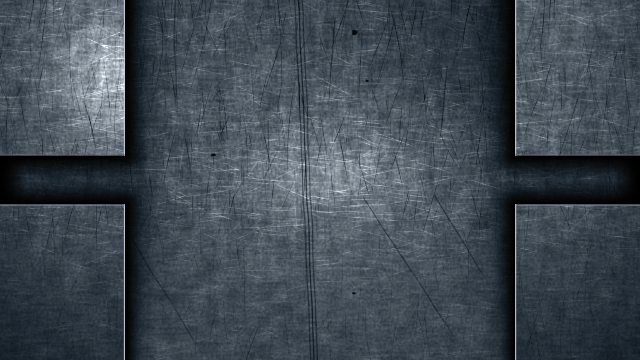
Give the GLSL for this texture, as a Shadertoy shader.

```glsl
const float MID_X = 0.889, HALF_GAP = 0.5417;   // recess centre, half width
const float HALF_CHANNEL = 0.068;               // half height of side channels
const float RIM = 0.0016;                       // half width of lit rims
const vec2 GLOW_POS = vec2(0.92, 0.525), PANEL_GLOW_POS = vec2(0.32, 0.79);
const vec3 COOL_TINT = vec3(-0.042, 0.0, 0.037);
const float LIGHT_GAIN = 0.6, DARK_GAIN = 0.52, GRAIN = 0.3;
const int LIGHT_LAYERS = 9, DARK_LAYERS = 8;
// Long gouges: start.xy, end.zw
const vec4 GOUGES[6] = vec4[6](
    vec4(1.01, 0.45, 1.29, 0.02), vec4(0.37, 0.33, 0.57, 0.0),
    vec4(1.208, 0.456, 1.37, 0.19), vec4(1.243, 0.815, 1.22, 0.583),
    vec4(0.93, 0.95, 0.91, 0.68), vec4(0.486, 1.0, 0.484, 0.8));
// Chips: centre.xy, radius
const vec3 CHIPS[4] = vec3[4](
    vec3(0.984, 0.91, 0.009), vec3(0.593, 0.57, 0.005),
    vec3(0.984, 0.185, 0.004), vec3(1.02, 0.775, 0.004));

vec2 hash2(vec2 c) {
    vec3 h = fract(c.xyx * vec3(0.1031, 0.1030, 0.0973));
    h += dot(h, h.yzx + 33.33);
    return fract((h.xx + h.yz) * h.zy);
}
float corner(vec2 cell, vec2 f, vec2 o) {
    return dot(hash2(cell + o) * 2.0 - 1.0, f - o);
}
float gradientNoise(vec2 p) {
    vec2 c = floor(p), f = p - c, u = f * f * (3.0 - 2.0 * f);
    return mix(mix(corner(c, f, vec2(0, 0)), corner(c, f, vec2(1, 0)), u.x),
               mix(corner(c, f, vec2(0, 1)), corner(c, f, vec2(1, 1)), u.x), u.y);
}
float fbm(vec2 p) {
    float sum = 0.0, amp = 1.0;
    for (int i = 0; i < 4; i++, amp *= 0.75, p = p * 2.1 + 17.3) sum += amp * gradientNoise(p);
    return sum;
}
mat2 rotation(float a) { return mat2(cos(a), -sin(a), sin(a), cos(a)); }
float lineCoverage(float d, float halfWidth) {
    return clamp((halfWidth - d) * iResolution.y + 0.5, 0.0, 1.0);
}
float glow(vec2 p, vec2 centre, vec2 radius) {
    vec2 d = (p - centre) / radius;
    return exp(-dot(d, d));
}
// One randomly placed, slightly bent scratch per cell
float scratches(vec2 p, float angle, float spread, vec2 size, float seed) {
    vec2 q = rotation(angle) * p + seed * vec2(1.37, 2.71), id = floor(q / size);
    float sum = 0.0;
    for (int k = 0; k < 9; k++) {
        vec2 cell = id + vec2(k % 3 - 1, k / 3 - 1);
        vec2 place = hash2(cell + seed * 13.0 + 200.0), look = hash2(cell + seed * 29.0 + 471.0);
        vec2 l = rotation((look.x - 0.5) * 2.0 * spread) * (q - (cell + place) * size);
        float t = l.x / (size.x * mix(0.15, 0.6, look.y));
        float strength = fract(look.x * 7.31 + place.y * 3.7);
        float d = abs(l.y - (place.x - 0.5) * 1.2 * l.x * l.x);
        sum += lineCoverage(d, 0.0008) * max(1.0 - t * t, 0.0) * mix(0.2, 1.0, strength * strength);
    }
    return sum;
}
float gouge(vec2 p, vec2 a, vec2 b, float halfWidth) {
    vec2 d = b - a;
    float t = clamp(dot(p - a, d) / dot(d, d), 0.0, 1.0);
    float wobble = 0.005 * gradientNoise(p * 9.0);
    return lineCoverage(length(p - a - d * t + vec2(wobble, 0.0)), halfWidth) * smoothstep(1.0, 0.7, t);
}

void mainImage(out vec4 fragColor, in vec2 fragCoord) {
    vec2 p = fragCoord / iResolution.y;
    float px = 1.0 / iResolution.y, width = iResolution.x * px;
    // Four corner panels around a cross-shaped recess
    vec2 q = vec2(abs(p.x - MID_X) - HALF_GAP, abs(p.y - 0.5) - HALF_CHANNEL);
    float inset = min(q.x, q.y), upper = step(0.5, p.y);
    // Broad lighting and contact shadow
    float recessLight = 0.25 + 0.15 * glow(p, GLOW_POS, vec2(0.2, 0.11)) + 0.14 * glow(p, GLOW_POS, vec2(0.45, 0.3));
    recessLight += 0.04 * glow(p, vec2(0.6, 0.9), vec2(0.25, 0.3)) + 0.03 * glow(p, vec2(0.9, 0.2), vec2(0.35, 0.2));
    recessLight -= 0.06 * smoothstep(0.95, 1.3, p.x) * smoothstep(0.5, 0.8, p.y);
    float reach = mix(0.04, 0.062, smoothstep(0.0, 0.5, p.y));
    recessLight *= 1.0 - exp(-pow(length(max(-q, 0.0)) / reach, 1.5));
    recessLight *= smoothstep(0.0, 0.09, min(p.x, width - p.x));
    float panelLight = mix(mix(0.17, 0.31, p.y / 0.43), 0.35, upper);
    panelLight *= 1.0 - 0.25 * smoothstep(0.1, 0.38, q.x);
    panelLight += 0.27 * glow(p, PANEL_GLOW_POS, vec2(0.12, 0.15)) + 0.08 * glow(p, PANEL_GLOW_POS, vec2(0.3, 0.22));
    float v = mix(recessLight, panelLight, smoothstep(-0.5 * px, 0.5 * px, inset));
    // Mottled, brushed metal
    vec2 s = p + step(0.0, inset) * vec2(3.7, 1.3);
    float wear = smoothstep(0.2, 0.6, p.y);
    v *= 1.0 + 0.24 * fbm(s * 14.0) + mix(0.1, 0.24, wear) * fbm(s * vec2(40.0, 9.0) + 5.0);
    v *= 1.0 + 0.25 * gradientNoise(s * vec2(16.0, 120.0)) + GRAIN * gradientNoise(s * 140.0);
    // Fine broken scratches: bright ones lie flat, dark ones stand upright
    float bright = 0.0, dark = 0.0;
    for (int i = 0; i < LIGHT_LAYERS; i++) {
        float k = float(i), longer = float(i % 2);
        bright += scratches(s, -0.26 + 0.05 * k, 0.3, mix(vec2(0.13, 0.036), vec2(0.2, 0.05), longer), k + 1.0);
        if (i < DARK_LAYERS) dark += scratches(s, 1.3 + 0.07 * k, 0.3, mix(vec2(0.17, 0.05), vec2(0.32, 0.08), longer), k + 11.0);
        if (i < 3) bright += 0.6 * scratches(s, 0.5 + 0.6 * k, 0.45, vec2(0.13, 0.06), k + 21.0);
    }
    bright *= mix(0.5, 1.0, smoothstep(0.1, 0.45, p.y)) * (0.85 + 0.35 * glow(p, GLOW_POS, vec2(0.5, 0.2)));
    bright *= clamp(0.9 + 1.5 * gradientNoise(s * 32.0), 0.1, 1.7);
    dark *= mix(0.6, 1.15, wear) * clamp(0.9 + 1.2 * gradientNoise(s * 24.0) + 0.6 * gradientNoise(s * 5.0), 0.1, 1.6);
    // Long gouges in the recess
    for (int i = 0; i < 6; i++) dark += 0.8 * gouge(p, GOUGES[i].xy, GOUGES[i].zw, 0.0016);
    for (float k = -1.0; k < 1.5; k++)
        dark += (1.1 - 0.3 * abs(k)) * gouge(p, vec2(0.828 + 0.011 * k, 1.02), vec2(0.895 + 0.008 * k, -0.5), 0.0018);
    v *= (1.0 + LIGHT_GAIN * min(bright, 1.7)) * (1.0 - DARK_GAIN * min(dark, 1.4));
    // Chipped spots
    for (int i = 0; i < 4; i++) {
        float d = length((p - CHIPS[i].xy) * vec2(0.8, 1.2)) - CHIPS[i].z * (0.8 + 0.9 * gradientNoise(p * 110.0));
        v *= 1.0 - 0.9 * smoothstep(px, -px, d);
    }
    // Lit panel rims
    v = mix(v, 0.82, 0.9 * lineCoverage(abs(q.x - RIM), RIM) * step(0.0, q.y));
    v = mix(v, mix(0.62, 0.4, upper), 0.75 * lineCoverage(abs(q.y - RIM), RIM) * step(0.0, q.x));
    v = max(v, 0.0);
    fragColor = vec4(clamp(v + COOL_TINT * smoothstep(0.0, 0.16, v), 0.0, 1.0), 1.0);
}
```
